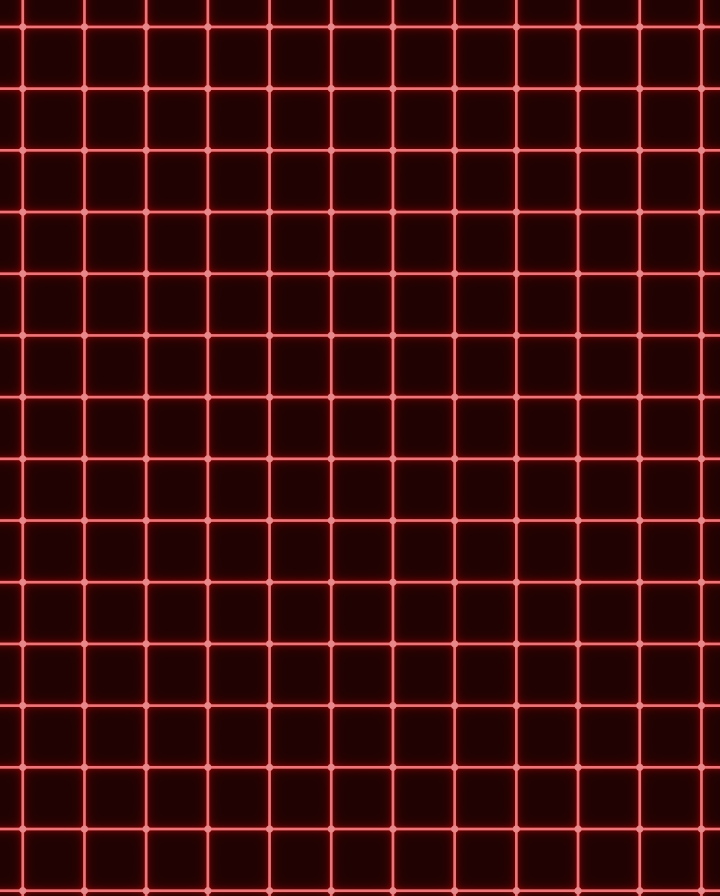
Reproduce this pattern procedurally as a Shadertoy shader.

```glsl
// Glowing red square grid on a near-black ground, with a round node at each crossing.
#define PITCH 0.06886
#define ORIGIN vec2(0.0254, 0.0059)
#define LINE_HALF_WIDTH 0.0015
#define NODE_RADIUS 0.0040
#define GLOW_REACH 0.0034
#define GLOW_STRENGTH 0.40
#define GROUND_COLOR vec3(0.125, 0.008, 0.008)
#define GLOW_COLOR vec3(1.0, 0.015, 0.015)
#define LINE_COLOR vec3(0.92, 0.46, 0.47)
#define NODE_COLOR vec3(0.91, 0.53, 0.54)

// Coverage of a shape from its signed distance, smoothed over one pixel
float coverage(float dist, float pixel) {
    return clamp(0.5 - dist / pixel, 0.0, 1.0);
}

// Offset from the nearest grid crossing
vec2 crossingOffset(vec2 p) {
    return (fract((p - ORIGIN) / PITCH + 0.5) - 0.5) * PITCH;
}

void mainImage(out vec4 fragColor, in vec2 fragCoord) {
    float pixel = 1.0 / iResolution.y;
    vec2 offset = crossingOffset(fragCoord * pixel);
    vec2 lineDist = abs(offset);

    // Halo: light from both line directions, blended as a screen
    vec2 halo = GLOW_STRENGTH * exp(-lineDist / GLOW_REACH);
    float glow = 1.0 - (1.0 - halo.x) * (1.0 - halo.y);
    vec3 color = GROUND_COLOR + GLOW_COLOR * glow;

    // Bright line cores
    float nearest = min(lineDist.x, lineDist.y);
    color = mix(color, LINE_COLOR, coverage(nearest - LINE_HALF_WIDTH, pixel));

    // Nodes
    color = mix(color, NODE_COLOR, coverage(length(offset) - NODE_RADIUS, pixel));

    fragColor = vec4(color, 1.0);
}
```
